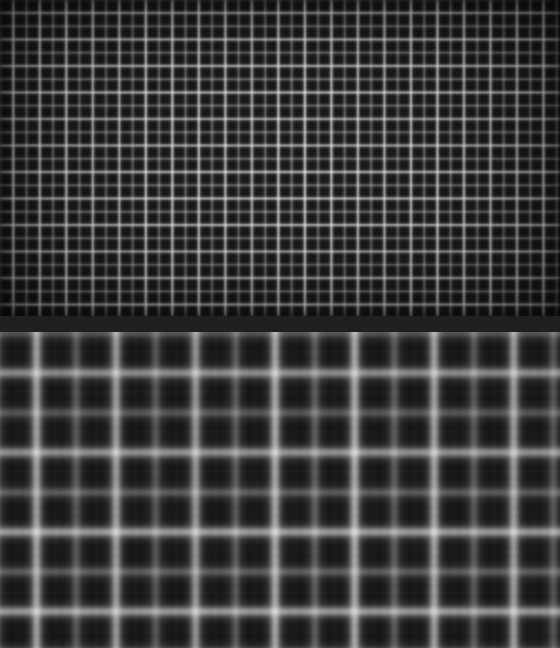
Top, the full canvas; bottom, a detail of the centre.
Reproduce this pattern procedurally as a Shadertoy shader.

```glsl
// A dark woven grid of soft glowing bars: strong and faint lines alternate
// on both axes. Each bar is a Gaussian of the distance to its repeat centre;
// bars are screened together over a fine sine weave, then vignetted.

const float TAU = 6.2831853;
const float PERIOD = 0.0839;                  // strong-line spacing, in heights
const vec2 GRID_OFFSET = vec2(-0.0051, 0.0396); // a strong crossing near centre
const float BAR_WIDTH = 0.0058;

// Signed distance to the nearest repeat centre.
float repeatDistance(float x, float period) {
    return (fract(x / period + 0.5) - 0.5) * period;
}

// Soft bar with a tight core and a weak wide halo.
float softBar(float d, float width) {
    float q = d * d / (width * width);
    return 0.93 * exp(-q) + 0.07 * exp(-0.2 * q);
}

// Slow brightness change from one line to the next.
float lineVariation(float index, float phase) {
    return 1.0 + 0.06 * cos(TAU * (index - phase) / 5.0)
               + 0.03 * sin(index * 2.4 + phase);
}

// Alternating strong and faint bars along one axis.
float barSet(float x, float strong, float faint, float phase) {
    float index = floor(x / PERIOD + 0.5);
    float major = softBar(repeatDistance(x, PERIOD), BAR_WIDTH);
    float minor = softBar(repeatDistance(x - 0.5 * PERIOD, PERIOD), BAR_WIDTH);
    return (strong * major + faint * minor) * lineVariation(index, phase);
}

// Fine crossed threads, with layered sines for slight unevenness.
float weave(vec2 p, float pitch) {
    vec2 thread = cos(TAU * p / pitch) + 0.4 * sin(p.yx * 97.0 + 2.0 * sin(p * 31.0));
    return 0.5 * (thread.x + thread.y);
}

float screenBlend(float a, float b) {
    return 1.0 - (1.0 - a) * (1.0 - b);
}

// Darkening that is steepest close to the borders.
float vignette(vec2 uv, float power) {
    vec2 edge = 4.0 * uv * (1.0 - uv);
    return pow(max(edge.x * edge.y, 0.0), power);
}

void mainImage(out vec4 fragColor, in vec2 fragCoord) {
    vec2 uv = fragCoord / iResolution.xy;
    vec2 p = (fragCoord - 0.5 * iResolution.xy) / iResolution.y;
    vec2 grid = p - GRID_OFFSET;

    float columns = barSet(grid.x, 0.56, 0.27, 1.0);
    float rows = barSet(grid.y, 0.52, 0.27, 3.0);
    float threads = weave(grid, PERIOD / 8.0);

    // Dark cloth under the bars; the threads also mark the bars lightly.
    float cloth = 0.088 + 0.012 * threads;
    float bars = screenBlend(columns, rows) * (1.0 + 0.025 * threads);
    float shade = screenBlend(cloth, bars) * vignette(uv, 0.18);

    fragColor = vec4(vec3(clamp(shade, 0.0, 1.0)), 1.0);
}
```
